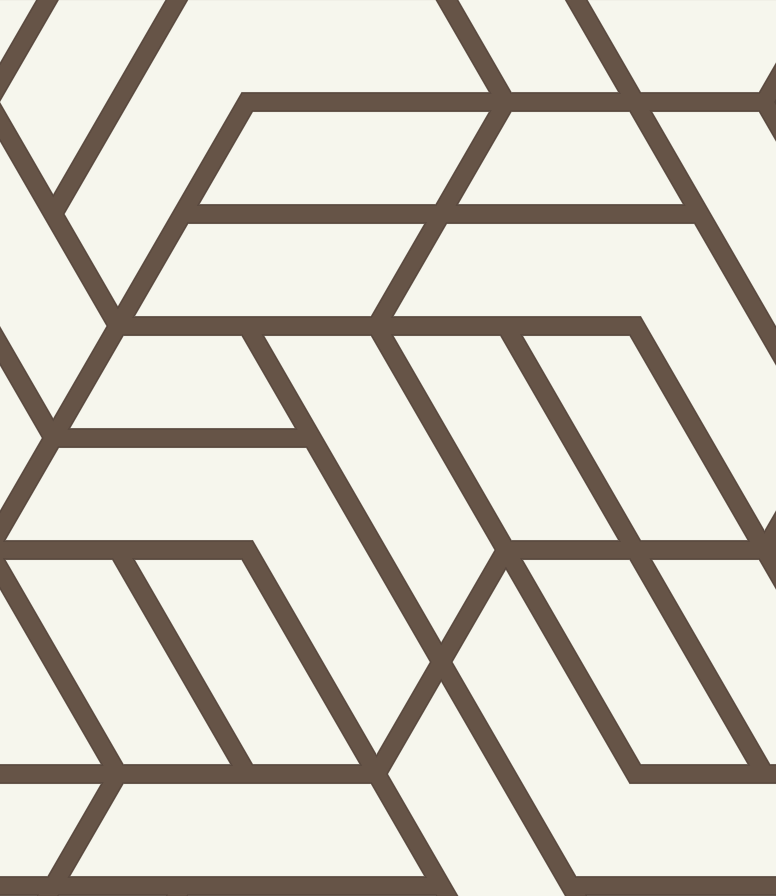
This pattern is drawn by a Shadertoy shader. Its source:

```glsl
// Brown struts on a triangular lattice, forming interlocking parallelograms on cream.

const vec2 PERIOD = vec2(12.0, 8.0);     // half edges across, rows down
const vec2 ORIGIN = vec2(0.177, -0.911); // lattice offset in the same units
const float HALF_WIDTH = 0.0885;         // strut half width, in rows
const float RIM_WIDTH = 0.015;

const vec2 LEVEL = vec2(2.0, 0.0);       // one lattice edge in each direction
const vec2 FALLING = vec2(1.0, 1.0);
const vec2 RISING = vec2(-1.0, 1.0);

const vec3 CREAM = vec3(0.963, 0.963, 0.928);
const vec3 BROWN = vec3(0.400, 0.328, 0.280);
const vec3 RIM = vec3(0.352, 0.288, 0.246);

// Hexagonal distance, in rows; it gives the struts mitred corners.
float hexDistance(vec2 d) {
    d = abs(d);
    return max(d.y, 0.5 * (d.x + d.y));
}

// Distance to one strut, wrapped around its midpoint.
float strut(vec2 p, vec2 start, vec2 dir, float edges) {
    vec2 d = p - start - 0.5 * edges * dir;
    d = mod(d + 0.5 * PERIOD, PERIOD) - 0.5 * PERIOD;
    float along = dot(d * vec2(1.0, 3.0), dir) / 4.0;
    return hexDistance(d - dir * clamp(along, -0.5 * edges, 0.5 * edges));
}

// Distance to a row of equal struts, each moved on by shift.
float struts(vec2 p, vec2 start, vec2 shift, int count, vec2 dir, float edges) {
    float d = 1e3;
    for (int i = 0; i < count; i++) {
        d = min(d, strut(p, start + float(i) * shift, dir, edges));
    }
    return d;
}

float levelStruts(vec2 p) {
    float d = struts(p, vec2(4, 0), vec2(-1, 1), 3, LEVEL, 4.0);
    d = min(d, struts(p, vec2(8, 4), vec2(2, 2), 2, LEVEL, 4.0));
    d = min(d, strut(p, vec2(1, 3), LEVEL, 2.0));
    return min(d, strut(p, vec2(9, 7), LEVEL, 5.0));
}

float fallingStruts(vec2 p) {
    float d = struts(p, vec2(6, 2), vec2(2, 0), 3, FALLING, 4.0);
    d = min(d, struts(p, vec2(0, 0), vec2(2, 4), 2, FALLING, 2.0));
    d = min(d, struts(p, vec2(4, 2), vec2(4, 4), 2, FALLING, 5.0));
    return min(d, strut(p, vec2(4, 4), FALLING, 4.0));
}

float risingStruts(vec2 p) {
    float d = struts(p, vec2(2, 6), vec2(1, 1), 2, RISING, 2.0);
    d = min(d, struts(p, vec2(8, 0), vec2(0, 4), 2, RISING, 2.0));
    return min(d, strut(p, vec2(4, 0), RISING, 4.0));
}

void mainImage(out vec4 fragColor, in vec2 fragCoord) {
    // Lattice coordinates, rows counted downwards
    vec2 uv = fragCoord / iResolution.xy;
    vec2 p = vec2(uv.x, 1.0 - uv.y) * PERIOD + ORIGIN;
    float pixel = PERIOD.y / iResolution.y;

    float d = min(levelStruts(p), min(fallingStruts(p), risingStruts(p))) - HALF_WIDTH;

    // Strut with a slightly darker rim, over the ground
    float rim = smoothstep(-RIM_WIDTH - 0.5 * pixel, -RIM_WIDTH + 0.5 * pixel, d);
    float ground = smoothstep(-0.7 * pixel, 0.7 * pixel, d);
    fragColor = vec4(mix(mix(BROWN, RIM, rim), CREAM, ground), 1.0);
}
```
